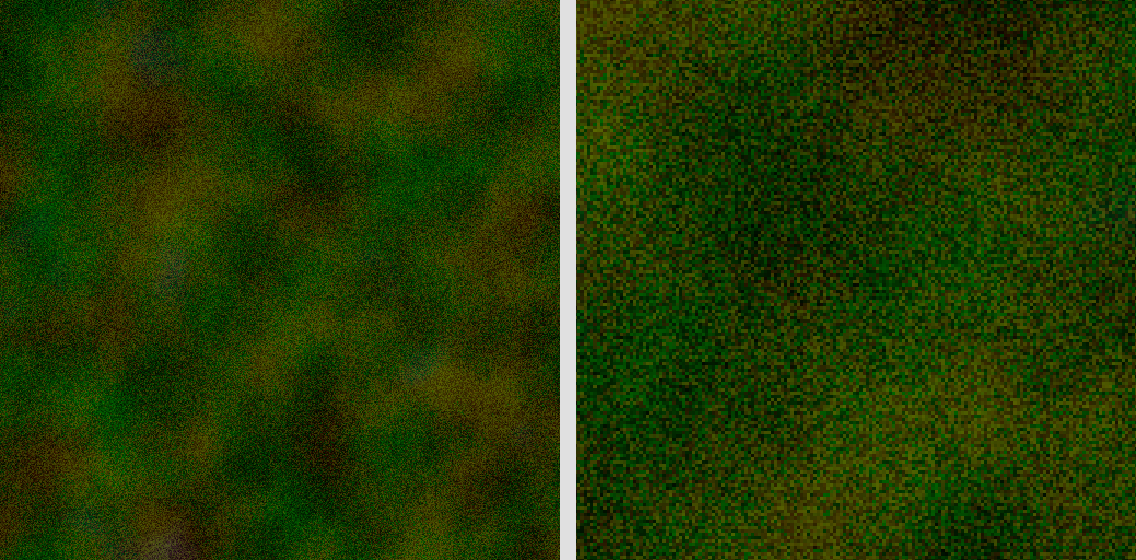
Left, the full canvas; right, a detail of the centre.
Give the GLSL for this texture, as a WebGL 2 fragment shader.

```glsl
#version 300 es
precision highp float;
// Mossy ground of fine dark green and olive grain under soft, wide clouds.
// Gradient noise sets the local tint and brightness; hashed cells add the grain,
// deciding for each one whether it carries red and how bright it is.
uniform vec2 u_resolution;
out vec4 fragColor;

// Three independent random values in 0..1 for an integer cell and a seed
vec3 hash3(vec2 cell, int seed) {
    uvec3 v = uvec3(ivec3(ivec2(cell), seed));
    v = v * 1664525u + 1013904223u;
    v.x += v.y * v.z; v.y += v.z * v.x; v.z += v.x * v.y;
    v ^= v >> 16u;
    v.x += v.y * v.z; v.y += v.z * v.x; v.z += v.x * v.y;
    return vec3(v >> 8u) / 16777216.0;
}

float cornerRamp(vec2 cell, vec2 offset, int seed) {
    float angle = 6.28319 * hash3(cell, seed).x;
    return dot(vec2(cos(angle), sin(angle)), offset);
}

float gradientNoise(vec2 p, int seed) {
    vec2 i = floor(p), f = fract(p);
    vec2 w = f * f * f * (f * (f * 6.0 - 15.0) + 10.0);
    vec2 e = vec2(1.0, 0.0);
    float low = mix(cornerRamp(i, f, seed), cornerRamp(i + e, f - e, seed), w.x);
    float high = mix(cornerRamp(i + e.yx, f - e.yx, seed), cornerRamp(i + 1.0, f - 1.0, seed), w.x);
    return mix(low, high, w.y);
}

// Layered clouds, roughly -0.7..0.7
float clouds(vec2 p, int seed) {
    float sum = 0.0, amplitude = 1.0;
    for (int octave = 0; octave < 4; octave++) {
        sum += amplitude * gradientNoise(p, seed + octave);
        p = p * 2.0 + 7.3;
        amplitude *= 0.5;
    }
    return sum;
}

void main() {
    vec2 uv = gl_FragCoord.xy / min(u_resolution.x, u_resolution.y);

    // Broad variation of red, green and blue
    float redCloud = clouds(uv * 5.0 + 3.1, 11);
    float greenCloud = clouds(uv * 5.0 + 8.7, 23);
    float blueCloud = clouds(uv * 4.0 + 5.4, 37);

    // Fine grain on a lattice fixed to the canvas
    vec3 grain = hash3(floor(uv * 512.0), 51);
    float green = 0.217 + 0.13 * greenCloud + 0.23 * (grain.x - 0.5);
    float hasRed = smoothstep(-0.05, 0.05, 0.62 + 0.85 * redCloud - grain.y);
    float red = 0.205 + 0.08 * redCloud + 0.55 * (green - 0.217) + 0.07 * (grain.z - 0.5);
    float blue = 0.3 * max(blueCloud - 0.35, 0.0) * (0.5 + grain.z);

    // Some grains fall into deep shade
    float shade = smoothstep(0.08, 0.03, fract(grain.z * 7.0 + grain.x) + 0.15 * greenCloud);
    vec3 color = vec3(max(red * hasRed, 0.008), green, blue) * mix(1.0, 0.4, shade);
    fragColor = vec4(clamp(color, 0.0, 1.0), 1.0);
}
```
